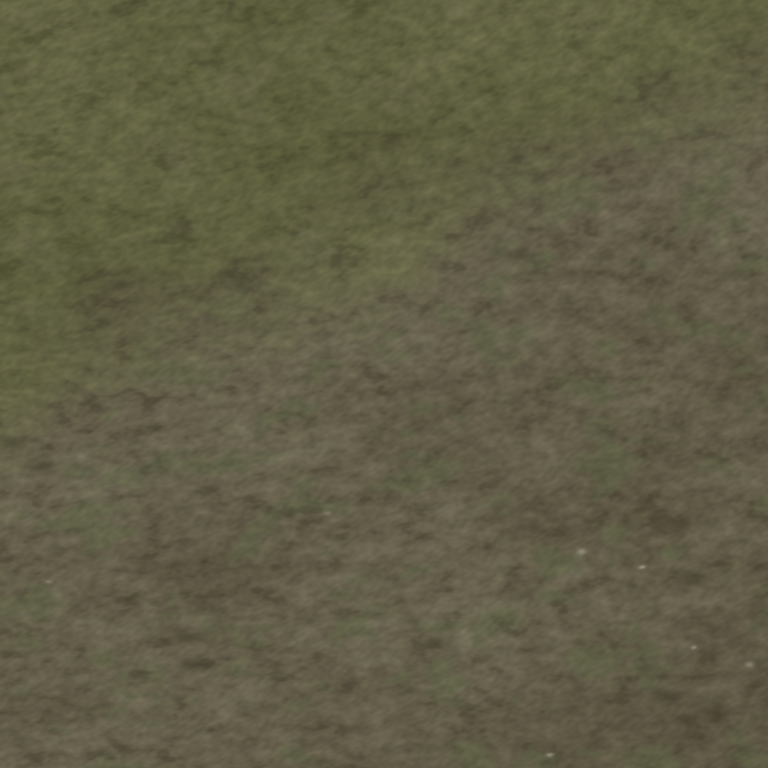
Give the GLSL for this texture, as a three.js fragment shader.

```glsl
varying vec2 vUv;

const vec3 DARK_SOIL = vec3(0.345, 0.315, 0.245);
const vec3 PALE_SOIL = vec3(0.435, 0.415, 0.335);
const vec3 DARK_GRASS = vec3(0.325, 0.335, 0.205);
const vec3 PALE_GRASS = vec3(0.415, 0.415, 0.285);
const vec3 TUFT_GREEN = vec3(0.365, 0.38, 0.27);
const vec3 HOLLOW = vec3(0.24, 0.22, 0.165);
const vec3 PEBBLE = vec3(0.60, 0.58, 0.51);

vec2 hash2(vec2 p) {
  vec2 q = vec2(dot(p, vec2(127.1, 311.7)), dot(p, vec2(269.5, 183.3)));
  return fract(sin(q) * 43758.55);
}

float cornerSlope(vec2 cell, vec2 corner, vec2 f) {
  float angle = 6.28319 * hash2(cell + corner).x;
  return dot(vec2(cos(angle), sin(angle)), f - corner);
}

float gradientNoise(vec2 p) {
  vec2 cell = floor(p);
  vec2 f = fract(p);
  vec2 u = f * f * f * (f * (f * 6.0 - 15.0) + 10.0);
  vec2 e = vec2(0.0, 1.0);
  float low = mix(cornerSlope(cell, e.xx, f), cornerSlope(cell, e.yx, f), u.x);
  float high = mix(cornerSlope(cell, e.xy, f), cornerSlope(cell, e.yy, f), u.x);
  return mix(low, high, u.y);
}

float fbm(vec2 p, float gain) {
  float sum = 0.0;
  float amplitude = 1.0;
  for (int i = 0; i < 4; i++) {
    sum += amplitude * gradientNoise(p);
    p = mat2(1.94, 0.3, -0.3, 1.94) * p + 17.3;
    amplitude *= gain;
  }
  return sum;
}

vec2 rotate(vec2 p, float angle) {
  float c = cos(angle);
  float s = sin(angle);
  return vec2(c * p.x + s * p.y, c * p.y - s * p.x);
}

// Soft elliptical spots scattered over the lower part of the ground
float scatteredSpots(vec2 p, float seed, float count, vec2 radius, float top) {
  float cover = 0.0;
  for (int i = 0; i < 20; i++) {
    if (float(i) >= count) break;
    vec2 center = hash2(vec2(float(i), seed)) * vec2(1.0, top);
    vec2 variation = hash2(vec2(seed, float(i) + 31.0));
    vec2 d = (p - center) / (radius * mix(0.6, 1.2, variation.x));
    cover = max(cover, exp(-dot(d, d)) * mix(0.35, 1.0, variation.y));
  }
  return cover;
}

void main() {
  vec2 p = vUv;

  // Streaks lie nearly flat below and lean upward to the right above
  vec2 ground = rotate(p, mix(0.04, 0.25, p.y));
  float broad = fbm(ground * vec2(3.0, 6.0) + 4.7, 0.55);
  float clumps = fbm(ground * vec2(15.0, 32.0) + 9.1, 0.7);
  float streaks = gradientNoise(ground * vec2(44.0, 88.0) + 2.3);
  float grain = gradientNoise(rotate(p, 0.5) * vec2(95.0, 165.0));

  // Ragged diagonal border between turf and bare earth
  float border = p.y - 0.45 - 0.43 * p.x;
  float turf = smoothstep(-0.13, 0.15, border + 0.13 * broad + 0.05 * clumps);
  float strawBand = exp(-pow((border + 0.06) / 0.13, 2.0));

  // Earth with faint green tufts
  float soilTone = 0.48 + 0.42 * broad + 0.48 * clumps + 0.20 * strawBand;
  soilTone -= 0.22 * smoothstep(0.4, 1.0, p.x) * smoothstep(0.7, 0.2, p.y);
  vec3 soil = mix(DARK_SOIL, PALE_SOIL, clamp(soilTone, 0.0, 1.15));
  float tufts = fbm(ground * vec2(9.0, 18.0) + 41.0, 0.65);
  soil = mix(soil, TUFT_GREEN, 0.6 * smoothstep(0.08, 0.55, tufts));

  // Turf with worn, straw-coloured patches
  float grassTone = 0.50 + 0.38 * broad + 0.36 * clumps;
  vec3 grass = mix(DARK_GRASS, PALE_GRASS, clamp(grassTone, 0.0, 1.1));
  grass = mix(grass, PALE_SOIL, 0.3 * smoothstep(0.15, 0.7, tufts));

  vec3 color = mix(soil, grass, turf);
  color *= 1.0 + 0.13 * streaks + 0.09 * grain;

  // Small shadowed dips and a few bright stones
  float dips = smoothstep(0.28, 0.75, -clumps - 0.35 * streaks);
  color = mix(color, HOLLOW, 0.2 * dips);
  vec2 wobble = 0.006 * vec2(clumps, streaks);
  color = mix(color, HOLLOW, 0.6 * scatteredSpots(p + wobble, 5.0, 14.0, vec2(0.019, 0.008), 0.7));
  color = mix(color, PEBBLE, scatteredSpots(p + 0.5 * wobble, 23.0, 7.0, vec2(0.006, 0.0035), 0.45));

  gl_FragColor = vec4(color, 1.0);
}
```
